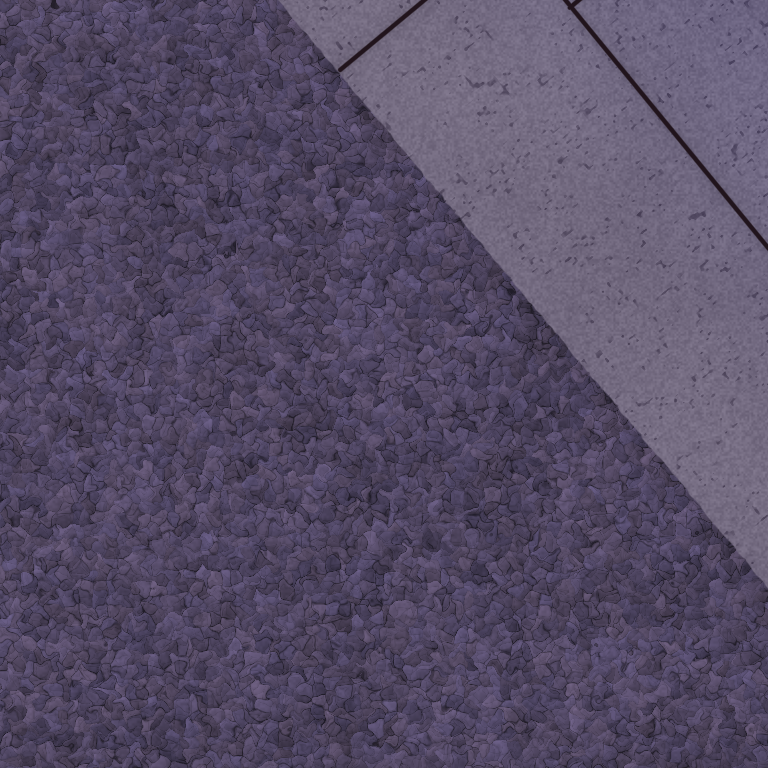
Give the GLSL for this texture, as a three.js fragment shader.

```glsl
varying vec2 vUv;

const vec2 ACROSS = vec2(0.768, 0.640);
const vec2 ALONG = vec2(0.640, -0.768);
const float CARPET_EDGE = 0.918;

vec2 hash2(vec2 p) {
  vec3 q = fract(p.xyx * vec3(0.1031, 0.1030, 0.0973));
  q += dot(q, q.yzx + 33.33);
  return fract((q.xx + q.yz) * q.zy);
}

float noise(vec2 p) {
  vec2 i = floor(p);
  vec2 f = fract(p);
  f = f * f * (3.0 - 2.0 * f);
  float low = mix(hash2(i).x, hash2(i + vec2(1.0, 0.0)).x, f.x);
  float high = mix(hash2(i + vec2(0.0, 1.0)).x, hash2(i + 1.0).x, f.x);
  return mix(low, high, f.y);
}

float fbm(vec2 p) {
  float sum = 0.0;
  float gain = 0.5;
  for (int i = 0; i < 4; i++) {
    sum += gain * noise(p);
    p = mat2(1.6, 1.2, -1.2, 1.6) * p + 7.3;
    gain *= 0.5;
  }
  return sum / 0.9375;
}

float segmentDistance(vec2 p, vec2 a, vec2 b) {
  vec2 ab = b - a;
  return length(p - a - ab * clamp(dot(p - a, ab) / dot(ab, ab), 0.0, 1.0));
}

// Randomly turned oval cells: x = gap to neighbour, y = tone, z = slope, w = hue
vec4 tufts(vec2 p) {
  vec2 cell = floor(p);
  float nearest = 9.0;
  float second = 9.0;
  vec3 look = vec3(0.0);
  for (int y = -1; y <= 1; y++) {
    for (int x = -1; x <= 1; x++) {
      vec2 id = cell + vec2(float(x), float(y));
      vec2 seed = hash2(id + 41.0);
      float angle = seed.x * 6.2832;
      vec2 axis = vec2(cos(angle), sin(angle));
      vec2 away = p - id - 0.1 - 0.8 * hash2(id);
      vec2 local = vec2(dot(away, axis) * 0.75, dot(away, vec2(-axis.y, axis.x)) * 1.25);
      float d = length(local);
      if (d < nearest) {
        second = nearest;
        nearest = d;
        look = vec3(seed.y, dot(away, vec2(-0.5, 0.85)), hash2(id + 87.0).x);
      } else {
        second = min(second, d);
      }
    }
  }
  return vec4(second - nearest, look);
}

vec3 carpet(vec2 p, float side) {
  vec2 warp = vec2(noise(p * 95.0), noise(p * 95.0 + 31.0)) - 0.5;
  vec2 q = p + warp * 0.012;
  vec4 broad = tufts(q * 66.0);
  vec4 small = tufts(q * 104.0 + 19.0);

  float tone = 0.298 + (broad.y - 0.5) * 0.085 + (small.y - 0.5) * 0.05;
  tone += broad.z * 0.045 + small.z * 0.025;
  tone += (fbm(p * 9.0) - 0.5) * 0.06;
  tone += (noise(p * 300.0) - 0.5) * 0.04;

  // Broken dark creases between the tufts
  float crease = 1.0 - smoothstep(0.0, 0.17, broad.x);
  float fineCrease = 1.0 - smoothstep(0.0, 0.16, small.x);
  float broken = smoothstep(0.25, 0.7, noise(p * 62.0 + 5.0));
  tone -= crease * mix(0.025, 0.105, broken) + fineCrease * 0.028;

  // Contact shade beside the slabs
  tone -= 0.035 * exp(side * 55.0);
  vec3 tint = mix(vec3(1.12, 0.97, 1.30), vec3(1.04, 0.93, 1.34), broad.w);
  return tint * max(tone, 0.12);
}

vec3 stone(vec2 p) {
  vec2 q = vec2(dot(p, ACROSS), dot(p, ALONG));
  float tone = (fbm(p * 8.0) - 0.5) * 0.05;
  tone += (noise(p * 390.0) - 0.5) * 0.075;
  tone += (noise(q * vec2(150.0, 240.0)) - 0.5) * 0.035;

  // Small scattered pores
  float pores = smoothstep(0.74, 0.92, noise(q * vec2(170.0, 230.0) + 13.0));
  pores *= smoothstep(0.35, 0.65, noise(p * 38.0));
  tone -= pores * 0.13;
  vec3 base = mix(vec3(0.455, 0.42, 0.505), vec3(0.435, 0.405, 0.52), smoothstep(1.0, 1.4, q.x));
  return base + tone;
}

float slabJoints(vec2 p) {
  float d = segmentDistance(p, vec2(0.728, 1.01), vec2(1.02, 0.653));
  d = min(d, segmentDistance(p, vec2(0.443, 0.909), vec2(0.566, 1.011)));
  return min(d, segmentDistance(p, vec2(0.742, 0.990), vec2(0.766, 1.010)));
}

void main() {
  float side = dot(vUv, ACROSS) - CARPET_EDGE;
  float joint = slabJoints(vUv);

  // Slabs with worn rims and dark gaps
  vec3 slabs = stone(vUv);
  slabs *= 1.0 - 0.13 * exp(-joint * 140.0);
  slabs = mix(vec3(0.13, 0.08, 0.11), slabs, smoothstep(0.0018, 0.0040, joint));

  // Slightly frayed carpet border
  float fray = (noise(vUv * 110.0) - 0.5) * 0.0025;
  float onSlab = smoothstep(-0.0013, 0.0013, side + fray);
  vec3 color = mix(carpet(vUv, min(side, 0.0)), slabs, onSlab);
  gl_FragColor = vec4(color, 1.0);
}
```
